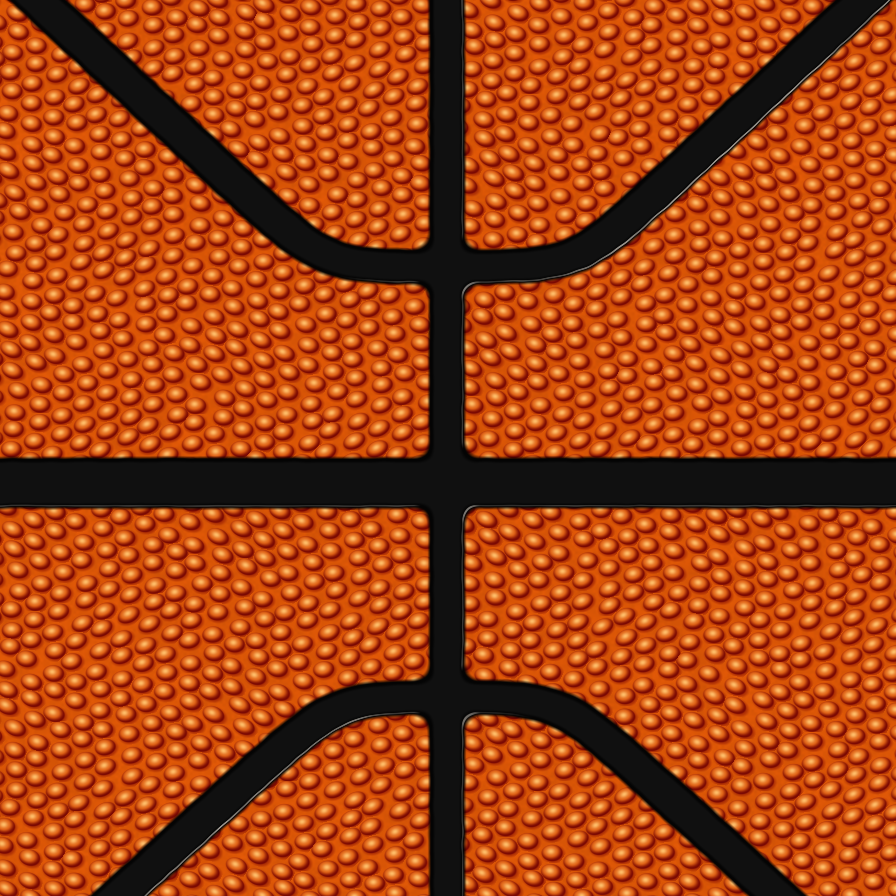
This texture is drawn by a three.js fragment shader. Its source:

```glsl
varying vec2 vUv;

vec2 hash2(vec2 p) {
  return fract(sin(vec2(dot(p, vec2(127.1, 311.7)), dot(p, vec2(269.5, 183.3)))) * 43758.5);
}

float noise(vec2 p) {
  vec2 i = floor(p), f = fract(p);
  f = f * f * (3.0 - 2.0 * f);
  return mix(mix(hash2(i).x, hash2(i + vec2(1, 0)).x, f.x),
             mix(hash2(i + vec2(0, 1)).x, hash2(i + vec2(1, 1)).x, f.x), f.y);
}

float smoothMin(float a, float b, float k) {
  float h = max(k - abs(a - b), 0.0) / k;
  return min(a, b) - h * h * k * 0.25;
}

// Band that is flat near its centre and bends into straight slopes on both sides
float bentBand(vec2 p, float centre, float level, float bend, float slope) {
  float t = (abs(p.x - centre) - bend) / 0.0234;
  float rise = slope * 0.0234 * log(1.0 + exp(t));
  float steep = 1.0 / (1.0 + exp(-t));
  float tilt = slope * steep;
  return abs(p.y - level - rise) / sqrt(1.0 + tilt * tilt) - mix(0.0185, 0.0212, steep);
}

// Signed distance to all the seams, with softly rounded junctions
float seams(vec2 p) {
  float d = abs(p.x - 0.499) - 0.019;
  d = smoothMin(d, abs(p.y - 0.461) - 0.0273, 0.02);
  d = smoothMin(d, bentBand(p, 0.503, 0.702, 0.1406, 0.93), 0.02);
  return smoothMin(d, bentBand(vec2(p.x, -p.y), 0.5007, -0.222, 0.1237, 0.91), 0.02);
}

// Offset to the nearest pebble, in units of its radii
vec2 nearestPebble(vec2 uv) {
  vec2 pitch = vec2(0.0254, 0.0222);
  vec2 p = uv / pitch + 0.25 * sin(uv.yx * vec2(31.0, 23.0));
  vec2 best = vec2(9.0);
  for (int i = -1; i <= 1; i++) {
    float column = floor(p.x) + float(i);
    float stagger = 0.5 * mod(column, 2.0);
    for (int j = -1; j <= 1; j++) {
      vec2 cell = vec2(column, floor(p.y - stagger) + float(j));
      vec2 jitter = (hash2(cell) - 0.5) * vec2(0.3, 0.22);
      vec2 q = (p - cell - vec2(0.5, 0.5 + stagger) - jitter) * pitch / vec2(0.0122, 0.0096);
      if (dot(q, q) < dot(best, best)) best = q;
    }
  }
  return best;
}

vec3 leather(vec2 uv) {
  vec3 maroon = vec3(0.48, 0.035, 0.01);
  vec3 color = vec3(0.85, 0.335, 0.025);
  color *= 0.97 + 0.06 * noise(uv * 45.0) + 0.05 * (noise(uv * 300.0) - 0.5);
  vec2 q = nearestPebble(uv);

  // Soft shadow cast towards the lower right
  float shadow = 1.0 - smoothstep(0.8, 1.25, length(q - vec2(0.1, -0.14)));
  color = mix(color, vec3(0.62, 0.13, 0.015), 0.75 * shadow);

  // Domed body with a dark lower rim and a warm glint
  float dark = smoothstep(0.5, 1.08, length(q - vec2(-0.12, 0.2)));
  vec3 dome = mix(vec3(0.87, 0.36, 0.06), maroon, dark);
  vec2 g = q - vec2(-0.12, 0.2);
  dome = mix(dome, vec3(1.0, 0.76, 0.43), 0.95 * exp(-6.5 * dot(g, g)));
  return mix(color, dome, 1.0 - smoothstep(0.86, 1.04, length(q)));
}

void main() {
  float d = seams(vUv) + 0.0012 * (noise(vUv * 70.0) - 0.5);
  vec3 color = leather(vUv);

  // Dark crease beside the seams
  color *= mix(0.35, 1.0, smoothstep(0.0, 0.0035, d));

  // Seam fill with a blacker border
  vec3 rubber = vec3(mix(0.062, 0.015, smoothstep(-0.006, -0.002, d)));
  color = mix(color, rubber, 1.0 - smoothstep(-0.001, 0.001, d));

  // Thin pale line on edges that face the lower right
  float e = 0.001;
  vec2 slope = vec2(seams(vUv + vec2(e, 0)) - seams(vUv - vec2(e, 0)),
                    seams(vUv + vec2(0, e)) - seams(vUv - vec2(0, e)));
  float facing = smoothstep(0.5, 1.0, dot(normalize(slope + 1e-6), vec2(0.707, -0.707)));
  float line = 1.0 - smoothstep(0.0003, 0.0014, abs(d + 0.0018));
  color += vec3(0.62, 0.6, 0.57) * line * facing * (0.6 + 0.4 * noise(vUv * 40.0));

  gl_FragColor = vec4(color, 1.0);
}
```
